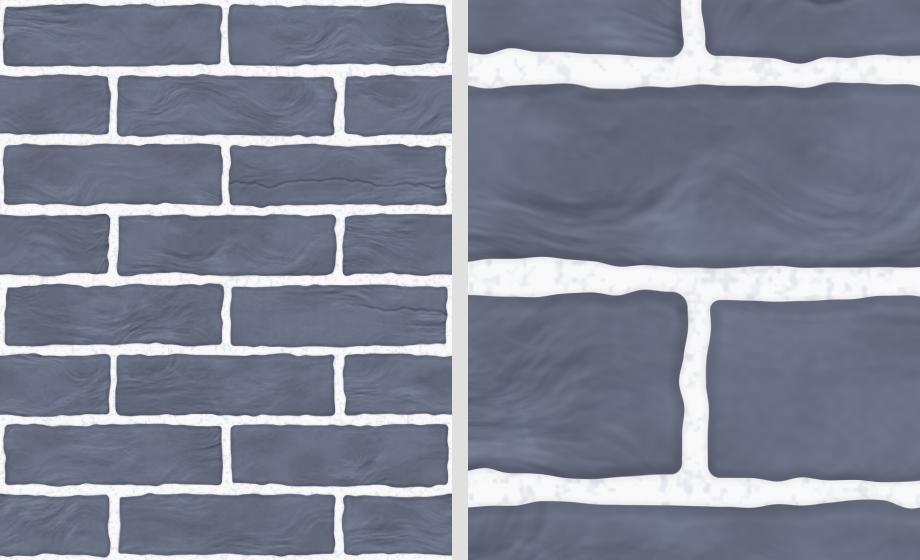
Left: the whole. Right: its middle third, enlarged.
This texture is drawn by a WebGL 1 fragment shader. Its source:

```glsl
precision highp float;
// Painted brick wall: eight rows of two slate-blue bricks in running bond, with
// white mortar. Each brick is a rounded box with noise-worn edges; its face is
// lit from a warped noise relief, and two bricks carry a crack.

uniform vec2 u_resolution;

float hash(vec2 p) {
  return fract(sin(dot(p, vec2(127.1, 311.7))) * 43758.5453);
}

float noise(vec2 p) {
  vec2 i = floor(p), f = fract(p);
  f = f * f * (3.0 - 2.0 * f);
  return mix(mix(hash(i), hash(i + vec2(1.0, 0.0)), f.x),
             mix(hash(i + vec2(0.0, 1.0)), hash(i + vec2(1.0, 1.0)), f.x), f.y);
}

float fbm(vec2 p) {
  float sum = 0.0, amp = 0.5;
  for (int i = 0; i < 4; i++) {
    sum += amp * noise(p);
    p = p * 2.03 + 17.3;
    amp *= 0.5;
  }
  return sum;
}

// Height of the hand-pressed clay: long wrinkles bent by a slow warp
float relief(vec2 q, vec2 seed) {
  float warp = noise(q * vec2(1.6, 2.2) + seed);
  return fbm(vec2(q.x * 2.2 + warp, q.y * 6.0 + q.x * (hash(seed) - 0.5) * 2.0 + warp * 4.0) + seed);
}

float roundedBox(vec2 q, vec2 halfSize, float radius) {
  vec2 e = abs(q) - halfSize + radius;
  return length(max(e, 0.0)) + min(max(e.x, e.y), 0.0) - radius;
}

void main() {
  vec2 uv = gl_FragCoord.xy / u_resolution;
  float pixel = 8.0 / u_resolution.y;

  // Brick layout: one unit is a row height, y runs downward
  vec2 wall = vec2(uv.x * 2.0, (1.0 - uv.y) * 8.0);
  float row = floor(wall.y);
  float along = wall.x + 0.5 * mod(row, 2.0);
  float column = mod(floor(along), 2.0);
  vec2 seed = vec2(column * 13.7 + 3.1, row * 7.3 + 5.9);
  vec2 q = (vec2(fract(along), fract(wall.y)) - 0.5) * vec2(3.23, 1.0);
  q -= (vec2(hash(seed + 1.0), hash(seed + 2.0)) - 0.5) * vec2(0.03, 0.02);

  // Worn outline
  float d = roundedBox(q, vec2(1.555, 0.428), 0.06);
  d += 0.05 * (noise(q * 2.6 + seed) - 0.5) + 0.034 * (noise(q * 8.0 + seed) - 0.5);
  float brick = 1.0 - smoothstep(-0.8 * pixel, 0.8 * pixel, d);

  // Brick face: blotchy tone, wrinkles lit from above, fine grain
  float patches = fbm(q * vec2(1.4, 2.4) + seed * 1.7);
  float wrinkled = smoothstep(0.3, 0.65, noise(q * vec2(1.1, 1.8) + seed * 2.3));
  float slope = relief(q + vec2(0.012, 0.025), seed) - relief(q, seed);
  vec3 face = mix(vec3(0.385, 0.403, 0.475), vec3(0.422, 0.446, 0.525),
                  smoothstep(0.28, 0.58, patches));
  face += slope * mix(0.09, 0.3, wrinkled);
  face += vec3(0.025, 0.035, 0.04) * wrinkled * smoothstep(0.55, 0.8, relief(q * 1.3, seed + 4.0));
  face += 0.016 * (noise(wall * vec2(80.0, 25.0)) - 0.5);

  // Cracks on the right-hand bricks of the third and fifth rows
  float cracked = step(0.5, column) * step(abs(abs(row - 3.0) - 1.0), 0.1);
  float lower = step(3.0, row);
  float crackY = mix(0.1, -0.23 + 0.16 * q.x, lower) + 0.14 * (noise(vec2(q.x * 3.0, row)) - 0.5)
               + 0.04 * (noise(vec2(q.x * 11.0, row)) - 0.5);
  float reach = mix(1.0, smoothstep(-0.1, 0.5, q.x), lower) * cracked;
  float off = q.y - crackY;
  face -= reach * 0.08 * exp(-pow(off / 0.016, 2.0));
  face += reach * 0.03 * exp(-pow((off - 0.04) / 0.022, 2.0));

  // Rounded rim, darkest along the bottom and the right
  float shade = 0.07 + 0.07 * smoothstep(0.2, 0.45, q.y) + 0.04 * smoothstep(1.4, 1.55, q.x);
  face *= 1.0 - shade * smoothstep(-0.07, -0.01, d);
  face += 0.018 * exp(-pow((d + 0.075) / 0.02, 2.0)) * smoothstep(0.1, 0.4, -q.y);

  // Sandy mortar, slightly shaded beside the bricks
  vec2 sand = wall * vec2(3.23 * 0.5 * 2.0, 1.0);
  float grain = noise(sand * 24.0) * 0.6 + noise(sand * 47.0) * 0.4;
  vec3 mortar = mix(vec3(0.895, 0.905, 0.925), vec3(0.975, 0.977, 0.982),
                    smoothstep(0.12, 0.5, grain));
  mortar -= 0.05 * (1.0 - smoothstep(0.0, 0.035, d));

  gl_FragColor = vec4(mix(mortar, face, brick), 1.0);
}
```
